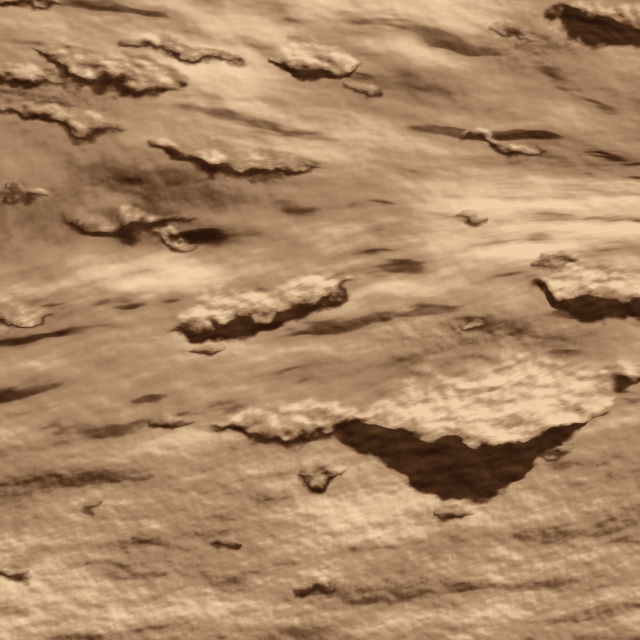
Reproduce this texture procedurally as a Shadertoy shader.

```glsl
// Dry, layered desert bedrock in warm light: sheared noise forms the strata,
// relief-shaded noise the gravel, and tapered slabs cast shadows below.
// Everything is summed as one brightness tone, then coloured by a ramp.

float hash(vec2 p) {
    vec3 q = fract(p.xyx * 0.1031);
    q += dot(q, q.yzx + 33.33);
    return fract((q.x + q.y) * q.z);
}

float noise(vec2 p) {
    vec2 i = floor(p), f = fract(p);
    f = f * f * (3.0 - 2.0 * f);
    return mix(mix(hash(i), hash(i + vec2(1, 0)), f.x),
               mix(hash(i + vec2(0, 1)), hash(i + vec2(1, 1)), f.x), f.y);
}

// Fractal noise centred on zero
float fbm(vec2 p) {
    float sum = 0.0, amp = 0.5;
    for (int i = 0; i < 4; i++) {
        sum += amp * (noise(p) - 0.5);
        p = mat2(1.9, 0.25, -0.25, 1.9) * p + 17.3;
        amp *= 0.5;
    }
    return sum;
}

// Brightness of a noise surface lit from the upper right
float relief(vec2 p) {
    return fbm(p) - fbm(p + vec2(0.2, 0.4));
}

// Brown shadow to pale sandstone
vec3 rockRamp(float tone) {
    vec3 ramp[6] = vec3[6](
        vec3(0.16, 0.08, 0.04), vec3(0.29, 0.18, 0.10), vec3(0.45, 0.32, 0.22),
        vec3(0.62, 0.48, 0.36), vec3(0.71, 0.57, 0.43), vec3(0.84, 0.71, 0.56));
    float t = clamp(tone, 0.0, 0.999) * 5.0;
    int i = int(t);
    return mix(ramp[i], ramp[i + 1], fract(t)) + 0.5 * clamp(tone - 1.0, 0.0, 0.2);
}

// Soft elliptical spot
float spot(vec2 p, vec2 centre, vec2 size) {
    vec2 d = (p - centre) / size;
    return exp(-dot(d, d));
}

// A lit stone with a ragged lower lip and the shadow it drops below itself
void slab(inout float tone, vec2 p, vec2 centre, vec2 size, float tilt,
          float drop, float light, float flakes) {
    vec2 q = p - centre;
    q.y -= tilt * q.x;
    float x = q.x / size.x;
    float taper = max(1.0 - x * x, 0.0);
    float u = (q.x + 0.5 * drop) / size.x;
    float shadowTaper = max(1.0 - u * u, 0.0);

    float shadow = smoothstep(-0.007, 0.007, q.y + (0.5 * size.y + drop) * shadowTaper)
                 * (1.0 - smoothstep(-0.004, 0.006, q.y))
                 * smoothstep(0.0, 0.3, shadowTaper);
    tone = mix(tone, 0.1 + 0.4 * flakes, 0.96 * shadow);

    // The far side melts into the bedrock, the near lip is crisp
    float lip = q.y + 0.5 * size.y * taper;
    float top = size.y * sqrt(taper);
    float face = smoothstep(-0.003, 0.004, lip)
               * (1.0 - smoothstep(top - 0.6 * size.y, top + 0.004, q.y))
               * smoothstep(0.0, 0.3, taper);
    float faceTone = light + 1.4 * flakes
                   - 0.4 * (1.0 - smoothstep(0.0, 0.014, lip));
    tone = mix(tone, faceTone, face);
}

void mainImage(out vec4 fragColor, in vec2 fragCoord) {
    vec2 p = fragCoord / iResolution.y;

    // Strata dip one way in the distance and the other way nearby
    float dip = mix(0.14, -0.16, smoothstep(0.55, 0.85, p.y));
    vec2 bed = vec2(p.x, p.y - dip * (p.x - 0.5));
    bed.y += 0.03 * fbm(p * 7.0);
    float flakes = relief(bed * vec2(30.0, 60.0));
    float layers = relief(bed * vec2(6.0, 27.0) + 8.0);
    float patches = fbm(bed * vec2(3.5, 10.0) + 41.0);
    float gravel = relief(p * vec2(52.0, 80.0) + 5.0);

    // Gravel is strongest in the foreground and in sandy hollows
    float hollows = spot(p, vec2(0.72, 0.48), vec2(0.22, 0.045))
                  + spot(p, vec2(0.08, 0.86), vec2(0.14, 0.06))
                  + spot(p, vec2(0.83, 0.94), vec2(0.10, 0.06))
                  + 0.7 * spot(p, vec2(0.25, 0.71), vec2(0.20, 0.045));
    float sandy = clamp(1.0 - smoothstep(0.15, 0.5, p.y) + hollows, 0.25, 1.0);
    float tone = 0.71 + 0.95 * patches + 0.6 * layers + 0.3 * flakes
               + 0.6 * sandy * gravel - 0.14 * hollows;

    // Pale outcrops: a diagonal band, a far shelf and a near ramp
    float band = exp(-pow((p.y - 0.53 - 0.13 * p.x) / 0.06, 2.0));
    float shelf = spot(p, vec2(0.52, 0.95), vec2(0.26, 0.09));
    float ramp = spot(p, vec2(0.48, 0.38), vec2(0.18, 0.04));
    tone += (0.25 * band + 0.2 * shelf + 0.16 * ramp) * (1.0 + 2.5 * layers);

    // Dark seams between the beds
    tone -= 0.35 * smoothstep(0.11, 0.24, -layers) * (1.0 - 0.6 * sandy);

    // Ragged outlines shared by all stones
    vec2 ragged = p + vec2(0.06 * fbm(p * 18.0),
                           0.055 * fbm(p * vec2(24.0, 34.0) + 9.0));

    // Scattered thin ledges, row by row from far to near
    for (int i = 0; i < 26; i++) {
        float k = float(i);
        vec2 r = vec2(hash(vec2(k, 3.7)), hash(vec2(k, 11.2)));
        float s = hash(vec2(k, 27.9));
        vec2 centre = vec2(fract(k * 0.618 + 0.2 * r.x), 0.98 - 0.037 * k + 0.03 * r.y);
        float far = smoothstep(0.45, 0.75, centre.y);
        vec2 size = vec2(mix(0.02, 0.05 + 0.10 * far, s), 0.008 + 0.018 * s);
        float tilt = mix(0.08, -0.2, far) + 0.12 * (r.y - 0.5);
        slab(tone, ragged, centre, size, tilt, 0.003 + 0.016 * r.y * s, 0.84, flakes);
    }

    // Large outcrops
    slab(tone, ragged, vec2(0.17, 0.89), vec2(0.13, 0.040), -0.28, 0.014, 0.86, flakes);
    slab(tone, ragged, vec2(0.50, 0.91), vec2(0.08, 0.030), -0.12, 0.018, 0.92, flakes);
    slab(tone, ragged, vec2(0.97, 0.97), vec2(0.10, 0.025), -0.15, 0.040, 0.88, flakes);
    slab(tone, ragged, vec2(0.21, 0.655), vec2(0.11, 0.018), -0.02, 0.022, 0.80, flakes);
    slab(tone, ragged, vec2(0.42, 0.53), vec2(0.16, 0.045), 0.20, 0.026, 0.96, flakes);
    slab(tone, ragged, vec2(0.96, 0.55), vec2(0.13, 0.050), -0.08, 0.032, 1.02, flakes);
    slab(tone, ragged, vec2(0.46, 0.34), vec2(0.15, 0.036), 0.06, 0.014, 0.92, flakes);
    slab(tone, ragged, vec2(0.77, 0.36), vec2(0.21, 0.100), 0.08, 0.085, 1.04, flakes);

    fragColor = vec4(rockRamp(tone), 1.0);
}
```
